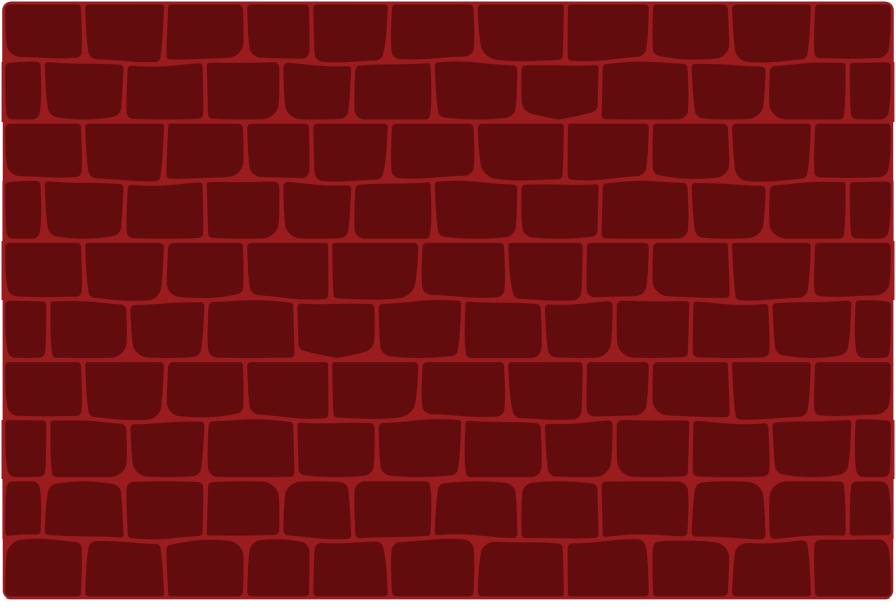
Write a Shadertoy shader that draws this pattern.

```glsl
// A dark red stone wall: ten courses of uneven, rounded blocks in brighter mortar.
// Two alternating courses are built from layered sines; some are mirrored or flipped.
// One unit is the height of a course, so the wall scales with the canvas.

const float PI = 3.14159265;
const float VIEW_HEIGHT = 10.2;
const float COURSES = 10.0;
const float BLOCK_LENGTH = 1.357;
const float WALL_LENGTH = 11.0 * BLOCK_LENGTH;
const float HALF_MORTAR = 0.035;

const vec3 STONE = vec3(0.385, 0.047, 0.051);
const vec3 MORTAR = vec3(0.602, 0.110, 0.122);
const vec3 PAPER = vec3(1.0);

// Smooth variation from 0 to 1 for a numbered block
float variation(float index, float salt) {
    return 0.5 + 0.3 * sin(index * 2.3 + salt) + 0.2 * sin(index * 5.1 + salt * 1.7);
}

// Position of an upright joint; v runs down the course from 0 to 1
float jointX(float index, float staggered, float v) {
    float a = PI * clamp((index - 3.0) / (5.0 + staggered), 0.0, 1.0);
    float plainShift = -0.27 * sin(a) - 0.10 * sin(2.0 * a);
    float staggeredShift = -0.24 * sin(a) + 0.05 * sin(4.0 * a) - 0.08 * step(9.5, index);
    float lean = 0.05 * sin(index * PI * 8.0 / 11.0) * (v - 0.5);
    float x = (index - 0.5 * staggered) * BLOCK_LENGTH;
    return clamp(x + mix(plainShift, staggeredShift, staggered) + lean, 0.0, WALL_LENGTH);
}

// Box distance with a rounded corner, from signed distances to the nearest sides
float roundedDistance(vec2 sides, float radius) {
    vec2 q = sides + radius;
    return min(max(q.x, q.y), 0.0) + length(max(q, 0.0)) - radius;
}

// Distance to one block; pointed adds a shallow wedge below it
float blockDistance(vec2 p, float index, float staggered, float pointed) {
    float salt = staggered * 3.7;
    float left = jointX(index, staggered, p.y);
    float right = jointX(index + 1.0, staggered, p.y);
    float across = clamp((p.x - left) / (right - left), 0.0, 1.0) * 2.0 - 1.0;

    // Sides pinch in and the underside bellies out
    float taper = 0.09 * pow(clamp(p.y, 0.0, 1.0), 4.0);
    left += HALF_MORTAR + taper * variation(index, salt + 1.0);
    right -= HALF_MORTAR + taper * variation(index, salt + 4.0);
    float belly = variation(index, salt + 2.0);
    float bottom = 1.0 - HALF_MORTAR - 0.09 * belly * belly * across * across;
    bottom -= pointed * 0.11 * abs(across);

    float cornerSalt = salt + (across < 0.0 ? 0.5 : 2.9);
    float wornCorner = 0.06 + 0.20 * pow(variation(index, cornerSalt), 2.0);
    float radius = p.y < 0.5 ? 0.04 + 0.05 * variation(index, cornerSalt) : wornCorner;
    vec2 sides = vec2(max(left - p.x, p.x - right), max(HALF_MORTAR - p.y, p.y - bottom));
    return roundedDistance(sides, radius);
}

// Distance to the nearest block in the wall
float stonesDistance(vec2 p) {
    float course = floor(p.y);
    bool mirrored = course >= 4.0 && course < 8.0;
    float x = mirrored ? WALL_LENGTH - p.x : p.x;

    // Every second bed joint undulates
    float bedWeight = pow(sin(p.y * PI * 0.5), 2.0);
    float wave = 0.032 * cos((x - 4.1) * 1.85) + 0.012 * sin(x * 4.3);
    float y = p.y + wave * bedWeight;

    course = clamp(floor(y), 0.0, COURSES - 1.0);
    bool flipped = course >= 8.0;
    float staggered = mod(course + (flipped ? 1.0 : 0.0), 2.0);
    float v = y - course;
    v = flipped ? 1.0 - v : v;

    float nearest = 1.0;
    for (int i = 0; i < 12; i++) {
        float index = float(i);
        if (index > 10.5 + staggered) break;
        bool pointed = i == 7 && mod(course, 4.0) == 1.0 && !flipped;
        nearest = min(nearest, blockDistance(vec2(x, v), index, staggered, pointed ? 1.0 : 0.0));
    }
    return nearest;
}

// Outline of the wall, stepping slightly from course to course
float wallDistance(vec2 p) {
    vec2 halfSize = 0.5 * vec2(WALL_LENGTH, COURSES) + 0.015;
    halfSize.x += 0.012 * sin(floor(p.y) * 2.0);
    vec2 sides = abs(p - 0.5 * vec2(WALL_LENGTH, COURSES)) - halfSize;
    return roundedDistance(sides, 0.15);
}

float coverage(float d, float pixel) {
    return 1.0 - smoothstep(-0.75 * pixel, 0.75 * pixel, d);
}

void mainImage(out vec4 fragColor, in vec2 fragCoord) {
    float pixel = VIEW_HEIGHT / iResolution.y;
    float viewWidth = iResolution.x * pixel;

    // Wall coordinates run right and down from its upper left corner
    vec2 p = fragCoord * pixel;
    p = vec2(p.x - 0.5 * (viewWidth - WALL_LENGTH), VIEW_HEIGHT - 0.04 - p.y);

    vec3 color = mix(PAPER, MORTAR, coverage(wallDistance(p), pixel));
    color = mix(color, STONE, coverage(stonesDistance(p), pixel));
    fragColor = vec4(color, 1.0);
}
```
